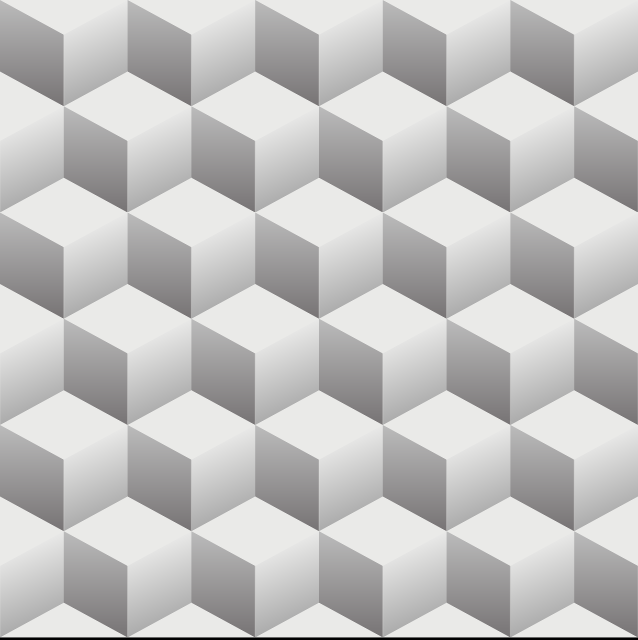
Write a Shadertoy shader that draws this pattern.

```glsl
// Stacked cubes in an isometric tiling: plain pale tops, dark left sides and
// pale right sides, each side shaded by a gradient. Every staggered row is cut
// into cells where two slanted edges part the sides from the tops.
#define COLUMNS 5.0
#define ROWS 6.0
#define TOP_HALF_HEIGHT 0.327
#define RIGHT_TILT 0.75
#define BASE_STRIP 0.004
#define SEAM_STRENGTH 0.3
#define TOP_COLOR vec3(0.918, 0.918, 0.910)
#define LEFT_LIGHT vec3(0.735)
#define LEFT_DARK vec3(0.465, 0.452, 0.456)
#define RIGHT_LIGHT vec3(0.912, 0.912, 0.908)
#define RIGHT_DARK vec3(0.672)

// Coverage of a pixel by the region where dist is positive
float coverage(float dist, float pixel) {
    return clamp(dist / pixel + 0.5, 0.0, 1.0);
}

// grid: x in columns, y in rows counted downward; pixel: its size in both
vec3 cubes(vec2 grid, vec2 pixel) {
    float row = floor(grid.y);
    float depth = grid.y - row;
    float across = fract(grid.x - 0.5 * mod(row, 2.0)) - 0.5;
    float outward = 2.0 * abs(across);

    // Slanted edges above and below the sides
    float upperEdge = TOP_HALF_HEIGHT * (1.0 - outward);
    float lowerEdge = 1.0 - TOP_HALF_HEIGHT * outward;
    float sideMask = coverage(min(depth - upperEdge, lowerEdge - depth), pixel.y);

    // Gradients on the two sides
    vec3 leftSide = mix(LEFT_LIGHT, LEFT_DARK, depth);
    float fall = (depth - RIGHT_TILT * upperEdge) / (1.0 - RIGHT_TILT * TOP_HALF_HEIGHT);
    vec3 rightSide = mix(RIGHT_LIGHT, RIGHT_DARK, clamp(fall, 0.0, 1.0));

    // Vertical edges, with a faint pale seam at the front corner
    float edgeDist = min(abs(across), 0.5 - abs(across)) * sign(across);
    vec3 side = mix(leftSide, rightSide, coverage(edgeDist, pixel.x));
    float seam = coverage(0.5 * pixel.x - abs(across), pixel.x);
    side = mix(side, TOP_COLOR, SEAM_STRENGTH * seam);

    return mix(TOP_COLOR, side, sideMask);
}

void mainImage(out vec4 fragColor, in vec2 fragCoord) {
    vec2 uv = fragCoord / iResolution.xy;
    vec2 scale = vec2(COLUMNS, ROWS / (1.0 - BASE_STRIP));
    vec2 grid = vec2(uv.x, 1.0 - uv.y) * scale;
    vec3 color = cubes(grid, scale / iResolution.xy);

    // Black strip along the bottom
    color *= coverage(uv.y - BASE_STRIP, 1.0 / iResolution.y);
    fragColor = vec4(color, 1.0);
}
```
